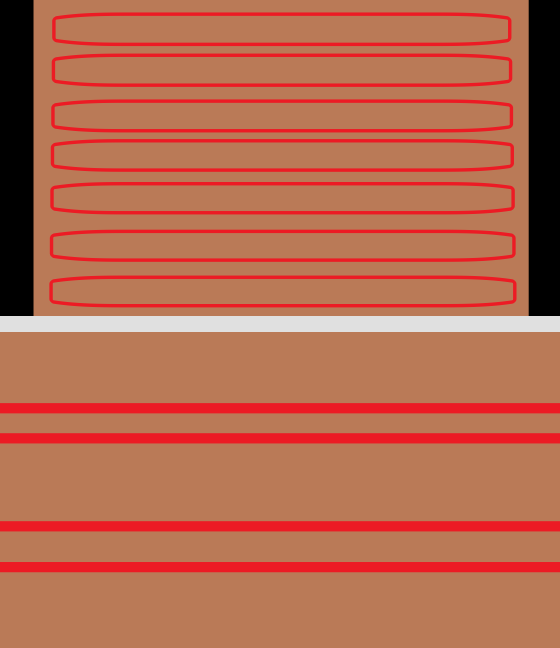
Top: the whole. Bottom: its middle third, enlarged.
Give the GLSL for this pattern, as a Shadertoy shader.

```glsl
// Lengths are in canvas heights; x is measured from the canvas centre.
const vec3 SURROUND = vec3(0.0);
const vec3 PANEL = vec3(0.73, 0.48, 0.34);
const vec3 STROKE = vec3(0.925, 0.105, 0.14);

const vec2 PANEL_SPAN = vec2(-0.780, 0.787);    // left and right edges
const vec2 TOP_SPAN = vec2(-0.7155, 0.7270);    // ends of the first bar
const vec2 BOTTOM_SPAN = vec2(-0.7245, 0.7430); // ends of the last bar

const int BARS = 7;
const float FIRST_DEPTH = 0.0926;   // first bar centre, below the top edge
const float BAR_STEP = 0.1383;
const float TOP_HALF_HEIGHT = 0.0478;
const float BOTTOM_HALF_HEIGHT = 0.0450;
const float HALF_STROKE = 0.0054;
const float TAPER_LENGTH = 0.245;
const float TAPER_DROP = 0.0130;
const float CORNER_RADIUS = 0.009;

// Hand-drawn departure of each bar from even spacing, upward
const float DRIFT[BARS] = float[BARS](0.0, 0.0087, 0.0023, 0.0156, 0.0185, 0.0064, 0.0);

// Rounded box whose long sides curve inward near both ends
float taperedBox(vec2 p, vec2 halfSize) {
    p = abs(p);
    float t = clamp((p.x - halfSize.x + TAPER_LENGTH) / TAPER_LENGTH, 0.0, 1.0);
    halfSize.y -= TAPER_DROP * t * t * t;
    vec2 q = p - halfSize + CORNER_RADIUS;
    return length(max(q, 0.0)) + min(max(q.x, q.y), 0.0) - CORNER_RADIUS;
}

// Coverage of the region where d is negative, one pixel soft
float coverage(float d, float pixel) {
    return clamp(0.5 - d / pixel, 0.0, 1.0);
}

// Distance to the nearest bar outline
float barOutlines(vec2 p) {
    float nearest = 1e3;
    for (int i = 0; i < BARS; i++) {
        float along = float(i) / float(BARS - 1);
        vec2 span = mix(TOP_SPAN, BOTTOM_SPAN, along);
        float y = 1.0 - FIRST_DEPTH - BAR_STEP * float(i) + DRIFT[i];
        vec2 centre = vec2(0.5 * (span.x + span.y), y);
        vec2 halfSize = vec2(0.5 * (span.y - span.x),
                             mix(TOP_HALF_HEIGHT, BOTTOM_HALF_HEIGHT, along));
        nearest = min(nearest, abs(taperedBox(p - centre, halfSize)));
    }
    return nearest - HALF_STROKE;
}

void mainImage(out vec4 fragColor, in vec2 fragCoord) {
    float pixel = 1.0 / iResolution.y;
    vec2 p = vec2(fragCoord.x - 0.5 * iResolution.x, fragCoord.y) * pixel;

    // Panel between the dark side bands
    float panel = max(PANEL_SPAN.x - p.x, p.x - PANEL_SPAN.y);
    vec3 color = mix(SURROUND, PANEL, coverage(panel, pixel));

    // Stroked bars
    color = mix(color, STROKE, coverage(barOutlines(p), pixel));
    fragColor = vec4(color, 1.0);
}
```
